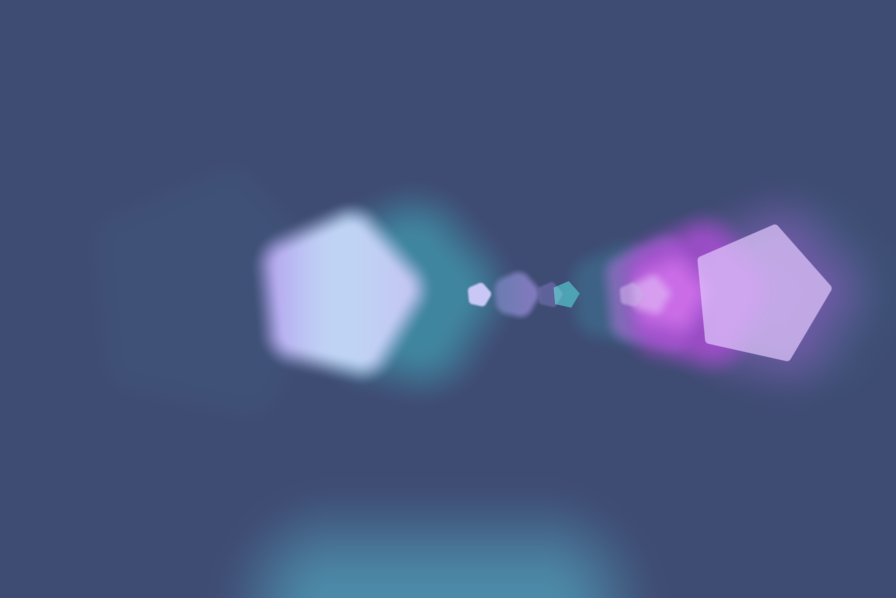
Write a WebGL 2 fragment shader that draws this background.

```glsl
#version 300 es
precision highp float;
// Soft pentagonal lens flare ghosts strung along a dusk blue backdrop.

uniform vec2 u_resolution;
out vec4 fragColor;

const float SECTOR = 6.283185 / 5.0;
const float TILT = 0.095;
const float AXIS = 0.507;

// Signed distance to a rounded regular pentagon with one corner facing right.
float pentagon(vec2 p, float radius, float corner) {
    float angle = mod(atan(p.y, p.x) - TILT, SECTOR) - 0.5 * SECTOR;
    vec2 folded = length(p) * vec2(cos(angle), abs(sin(angle)));
    float core = radius - corner / cos(0.5 * SECTOR);
    vec2 q = folded - core * vec2(cos(0.5 * SECTOR), sin(0.5 * SECTOR));
    float dist = q.x > 0.0 ? length(vec2(q.x, max(q.y, 0.0))) : q.x;
    return dist - corner;
}

// Coverage of a shape whose edge fades over a given distance on both sides.
float softEdge(float dist, float blur) {
    float width = max(blur, 0.75 / u_resolution.y);
    return 1.0 - smoothstep(-width, width, dist);
}

float ghost(vec2 p, float x, float radius, float roundness, float blur) {
    float dist = pentagon(p - vec2(x, AXIS), radius, radius * roundness);
    return softEdge(dist, blur);
}

float roundedBox(vec2 p, vec2 halfSize, float corner) {
    vec2 q = abs(p) - halfSize + corner;
    return length(max(q, 0.0)) + min(max(q.x, q.y), 0.0) - corner;
}

// Wide teal light rising from the lower edge.
vec3 addFloorGlow(vec3 color, vec2 p) {
    float dist = roundedBox(p - vec2(0.732, -0.08), vec2(0.29, 0.185), 0.12);
    return mix(color, vec3(0.30, 0.54, 0.66), softEdge(dist, 0.105));
}

// Large blurred ghosts on the left.
vec3 addLeftGhosts(vec3 color, vec2 p) {
    vec3 teal = vec3(0.25, 0.53, 0.63);
    color = mix(color, teal, 0.09 * ghost(p, 0.35, 0.225, 0.25, 0.035));
    color = mix(color, teal, 0.96 * ghost(p, 0.677, 0.166, 0.5, 0.055));
    float centered = 1.0 - smoothstep(0.0, 0.15, abs(p.x - 0.575));
    vec3 side = mix(vec3(0.71, 0.65, 0.94), vec3(0.77, 0.77, 0.95),
                    smoothstep(0.45, 0.64, p.x));
    vec3 pale = mix(side, vec3(0.75, 0.83, 0.96), centered);
    return mix(color, pale, ghost(p, 0.566, 0.148, 0.3, 0.025));
}

// Small beads near the middle.
vec3 addBeads(vec3 color, vec2 p) {
    vec3 lilac = vec3(0.79, 0.78, 0.96);
    color = mix(color, lilac, ghost(p, 0.801, 0.022, 0.35, 0.003));
    vec3 violet = mix(vec3(0.44, 0.49, 0.71), vec3(0.52, 0.49, 0.76),
                      smoothstep(0.83, 0.90, p.x));
    color = mix(color, violet, 0.95 * ghost(p, 0.863, 0.043, 0.5, 0.008));
    color = mix(color, vec3(0.43, 0.42, 0.67),
                0.7 * ghost(p, 0.919, 0.023, 0.25, 0.003));
    color = mix(color, vec3(0.31, 0.67, 0.73),
                0.9 * ghost(p, 0.946, 0.0235, 0.05, 0.001));
    return mix(color, vec3(0.50, 0.74, 0.82),
               0.4 * ghost(p, 0.919, 0.023, 0.25, 0.002)
                   * ghost(p, 0.946, 0.0235, 0.05, 0.001));
}

// Overlapping magenta and violet ghosts on the right.
vec3 addRightGhosts(vec3 color, vec2 p) {
    color = mix(color, vec3(0.24, 0.43, 0.55),
                0.28 * ghost(p, 1.34, 0.165, 0.5, 0.07));
    color = mix(color, vec3(0.49, 0.36, 0.70),
                0.85 * ghost(p, 1.29, 0.145, 0.5, 0.075));
    color = mix(color, vec3(0.24, 0.42, 0.55),
                0.7 * ghost(p, 1.035, 0.093, 0.45, 0.022));
    color = mix(color, vec3(0.53, 0.43, 0.74),
                0.85 * ghost(p, 1.10, 0.103, 0.3, 0.017));
    color = mix(color, vec3(0.66, 0.30, 0.82),
                0.82 * ghost(p, 1.16, 0.133, 0.4, 0.032));
    color = mix(color, vec3(0.85, 0.46, 0.94),
                0.75 * ghost(p, 1.12, 0.065, 0.45, 0.028));
    color = mix(color, vec3(0.86, 0.68, 0.95),
                0.75 * ghost(p, 1.088, 0.035, 0.4, 0.012));
    color = mix(color, vec3(0.78, 0.68, 0.90),
                0.65 * ghost(p, 1.055, 0.022, 0.35, 0.004));
    return mix(color, vec3(0.89, 0.79, 1.0),
               0.7 * ghost(p, 1.271, 0.122, 0.06, 0.0015));
}

void main() {
    vec2 p = gl_FragCoord.xy / u_resolution.y;
    vec3 color = vec3(0.245, 0.295, 0.45);
    color = addFloorGlow(color, p);
    color = addLeftGhosts(color, p);
    color = addRightGhosts(color, p);
    color = addBeads(color, p);
    fragColor = vec4(color, 1.0);
}
```
